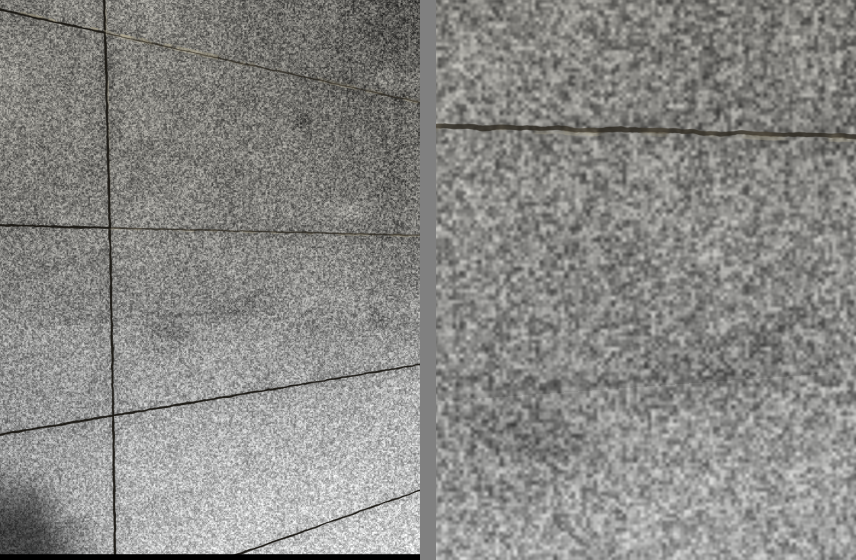
Left, the full canvas; right, a detail of the centre.
A Shadertoy shader for this texture:

```glsl
// Speckled grey granite paving seen at a slant: four long joints fan out across
// one upright joint. A projective warp turns the fan into evenly numbered rows;
// layered value noise adds grain, stains, ragged joints and pale lime deposits.

#define ROW_SCALE vec2(2.849, 0.124)   // rows per height: linear, quadratic
#define FAN vec2(0.2207, 0.568)        // joint slope at first row, change downwards
#define CROSSING vec2(0.198, 0.0612)   // where the first joint meets the upright
#define JOINT_HALF 0.0019              // half width of a joint
#define GRAIN_CELLS 290.0              // coarse grain cells per canvas height
#define GRAIN_CONTRAST 0.265
#define JOINT_COLOR vec3(0.10, 0.09, 0.07)
#define EARTH_COLOR vec3(0.31, 0.28, 0.22)
#define LIME_COLOR vec3(0.70, 0.67, 0.57)
#define WARM_TINT vec3(1.01, 1.0, 0.96)
#define COOL_TINT vec3(0.995, 1.0, 1.0)

float hash(vec2 p) {
    vec3 h = fract(vec3(p.xyx) * 0.1031);
    h += dot(h, h.yzx + 33.33);
    return fract((h.x + h.y) * h.z);
}

float noise(vec2 p) {
    vec2 cell = floor(p), f = fract(p);
    f = f * f * (3.0 - 2.0 * f);
    return mix(mix(hash(cell), hash(cell + vec2(1, 0)), f.x),
               mix(hash(cell + vec2(0, 1)), hash(cell + vec2(1, 1)), f.x), f.y);
}

float fbm(vec2 p) {
    float sum = 0.0, weight = 0.5;
    for (int i = 0; i < 4; i++) {
        sum += weight * noise(p);
        p = p * 2.03 + 17.3;
        weight *= 0.5;
    }
    return sum;
}

// Soft elliptical blot, 1 at its centre
float blot(vec2 p, vec2 center, vec2 radius) {
    vec2 d = (p - center) / radius;
    return exp(-dot(d, d));
}

float line(float dist, float halfWidth, float pixel) {
    return 1.0 - smoothstep(halfWidth - pixel, halfWidth + pixel, abs(dist));
}

// Overall light on the slabs: dim at the upper right, bright at the bottom
float slabLight(vec2 q) {
    float light = mix(0.49, 0.71, smoothstep(0.25, 1.05, q.y));
    light -= 0.12 * smoothstep(0.25, 0.75, q.x) * (1.0 - smoothstep(0.0, 0.6, q.y));
    light += 0.11 * smoothstep(0.15, 0.75, q.x) * smoothstep(0.5, 1.0, q.y);
    light -= 0.07 * (1.0 - smoothstep(0.1, 0.25, q.x)) * smoothstep(0.4, 0.9, q.y);
    return light;
}

void mainImage(out vec4 fragColor, in vec2 fragCoord) {
    float pixel = 0.8 / iResolution.y;
    vec2 q = fragCoord / iResolution.y;
    q.y = 1.0 - q.y;                                  // measured down from the top

    // Row number and signed distance to the nearest sloping joint
    float dx = q.x - CROSSING.x;
    float squeeze = 1.0 - FAN.y * dx;
    float t = (q.y - CROSSING.y - FAN.x * dx) / squeeze;
    float row = t * (ROW_SCALE.x + ROW_SCALE.y * t);
    float joint = floor(row + 0.5);
    float rowRate = (ROW_SCALE.x + 2.0 * ROW_SCALE.y * t) / squeeze;
    float ragged = (fbm(q * 90.0) - 0.47) * 0.003;
    float across = (row - joint) / rowRate + ragged;

    // Signed distance to the gently bowed upright joint
    float upright = q.x - (0.186 + 0.028 * q.y - 0.0085 * q.y * q.y) + ragged;
    float rightSide = smoothstep(-0.003, 0.003, upright);
    float nearJoint = min(abs(across), abs(upright));

    // Broad tone, cloudy wear and faint drag streaks
    float tone = slabLight(q);
    tone += (fbm(q * 7.0 + joint) - 0.47) * 0.16;
    tone += (noise(q * vec2(75.0, 6.0)) - 0.5) * 0.04 * smoothstep(0.75, 0.1, q.y);

    // Stains, worn pale patches, joint grime and the corner shadow
    vec2 warped = q + (vec2(fbm(q * 18.0), fbm(q * 18.0 + 40.0)) - 0.47) * 0.05;
    tone -= 0.14 * blot(warped, vec2(0.300, 0.592), vec2(0.040, 0.027));
    tone -= 0.06 * blot(warped, vec2(0.390, 0.555), vec2(0.070, 0.018));
    tone -= 0.11 * blot(warped, vec2(0.544, 0.224), vec2(0.020, 0.016));
    tone += 0.14 * blot(warped, vec2(0.625, 0.367), vec2(0.025, 0.016));
    tone += 0.08 * blot(warped, vec2(0.700, 0.140), vec2(0.050, 0.018));
    float ringDist = length((warped - vec2(0.73, 0.54)) * vec2(1.0, 1.3)) - 0.058;
    tone -= 0.07 * exp(-ringDist * ringDist * 9000.0) * smoothstep(0.53, 0.56, warped.y);
    tone -= 0.06 * exp(-nearJoint * 110.0);
    float shadow = smoothstep(0.19, 0.06, length(warped - vec2(0.0, 1.0)));
    tone *= 1.0 - 0.58 * shadow;

    // Fine stone speckle in two sizes
    float grain = noise(q * GRAIN_CELLS) + noise(q * GRAIN_CELLS * 1.6 + 91.0) - 1.0;
    tone += grain * GRAIN_CONTRAST * mix(1.0, 0.5, shadow);
    vec3 color = tone * mix(WARM_TINT, COOL_TINT, smoothstep(0.2, 0.8, q.y));

    // Dark joints: patchy, and on the right of the upper rows earthy and thin
    float patchy = smoothstep(0.36, 0.58, fbm(q * 45.0 + 8.0));
    float upper = 1.0 - smoothstep(1.0, 2.0, joint);
    float filled = upper * rightSide;
    float halfWidth = JOINT_HALF * mix(1.0, 0.72, max(filled, smoothstep(0.3, 0.7, q.x)));
    halfWidth *= 0.8 + 0.45 * noise(q * 60.0);
    vec3 slotColor = mix(JOINT_COLOR, EARTH_COLOR, filled * (0.3 + 0.5 * patchy));
    color = mix(color, slotColor, line(across, halfWidth, pixel) * mix(0.95, 0.8, filled));
    float post = line(upright, JOINT_HALF * (0.85 + 0.45 * noise(q * 50.0)), pixel);
    color = mix(color, JOINT_COLOR, 0.95 * post);

    // Pale lime crust beside the upper joints, patchy and thickest at the crossing
    float firstJoint = 1.0 - smoothstep(0.2, 0.8, abs(joint));
    float crust = firstJoint * line(across + 0.003, 0.0022, pixel) * exp(-3.0 * abs(dx));
    crust += 0.45 * filled * line(across - 0.0022, 0.0012, pixel);
    crust += 0.5 * line(upright - 0.003, 0.0013, pixel) * smoothstep(0.45, 0.1, q.y);
    color = mix(color, LIME_COLOR, 0.85 * patchy * min(crust, 1.0));

    // Black band along the bottom edge
    color *= 1.0 - smoothstep(0.9896 - pixel, 0.9896 + pixel, q.y);
    fragColor = vec4(clamp(color, 0.0, 1.0), 1.0);
}
```
